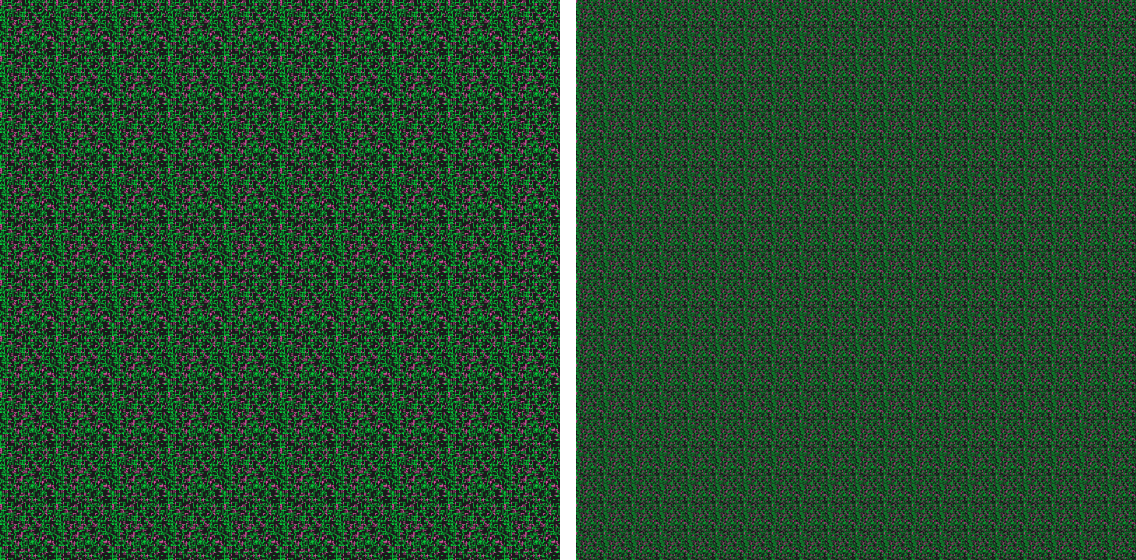
Left, the tile; right, the same tile 2 across and 2 down.
A three.js fragment shader for this texture:

```glsl
// Dense circuit-like weave: short green and pink traces on near-black.
// A small tile of square texels repeats over the plane; random links join
// lattice nodes, and each fragment averages the texels under its footprint.

varying vec2 vUv;

const float REPEATS = 10.0;       // tiles across the canvas
const float NODES = 40.0;         // lattice nodes across a tile
const float PATCHES = 5.0;        // soft colour patches across a tile
const float LINK_RIGHT = 0.22;    // mean chance of a horizontal link
const float LINK_UP = 0.29;       // mean chance of a vertical link
const float PINK_SHARE = 0.25;    // share of the traces that are pink
const vec2 RUN_RIGHT = vec2(4.0, 1.0);  // nodes sharing a horizontal run
const vec2 RUN_UP = vec2(1.0, 5.0);     // nodes sharing a vertical run
const vec3 GROUND = vec3(0.102, 0.098, 0.104);
const vec3 GREEN = vec3(0.0, 0.90, 0.23);
const vec3 PINK = vec3(0.96, 0.34, 0.70);

float hash(vec2 p, float salt) {
  return fract(sin(dot(p, vec2(12.9898, 78.233)) + salt * 37.719) * 43758.5453);
}

// Value noise that wraps with the tile, 0 to 1
float patchNoise(vec2 node, float salt) {
  vec2 p = node * PATCHES / NODES;
  vec2 i = floor(p);
  vec2 f = smoothstep(0.0, 1.0, p - i);
  vec2 a = mod(i, PATCHES);
  vec2 b = mod(i + 1.0, PATCHES);
  float low = mix(hash(a, salt), hash(vec2(b.x, a.y), salt), f.x);
  float high = mix(hash(vec2(a.x, b.y), salt), hash(b, salt), f.x);
  return mix(low, high, f.y);
}

// Links share a random strength along a run, which makes longer strokes
bool linked(vec2 node, vec2 run, float chance, float salt) {
  node = mod(node, NODES);
  float strength = 0.1 + 1.8 * hash(floor(node / run), salt + 1.0);
  return hash(node, salt) < chance * strength;
}

bool linkRight(vec2 node) { return linked(node, RUN_RIGHT, LINK_RIGHT, 1.0); }
bool linkUp(vec2 node) { return linked(node, RUN_UP, LINK_UP, 3.0); }

// Neighbouring nodes share a colour, and pink gathers in faint patches
vec3 traceColor(vec2 node) {
  float share = PINK_SHARE * (0.6 + 0.8 * patchNoise(node, 7.0));
  return hash(floor(node / 2.0), 8.0) < share ? PINK : GREEN;
}

// Even texels are nodes, odd ones the links between them
vec3 texelColor(vec2 texel) {
  vec2 t = mod(texel, 2.0 * NODES);
  vec2 node = floor(t / 2.0);
  vec2 odd = t - 2.0 * node;
  bool lit = false;
  if (odd.x > 0.5 && odd.y > 0.5) {
    lit = false;
  } else if (odd.x > 0.5) {
    lit = linkRight(node);
  } else if (odd.y > 0.5) {
    lit = linkUp(node);
  } else {
    lit = linkRight(node) || linkUp(node)
       || linkRight(node - vec2(1.0, 0.0)) || linkUp(node - vec2(0.0, 1.0));
  }
  return lit ? traceColor(node) : GROUND;
}

void main() {
  vec2 p = vUv * REPEATS * NODES * 2.0;
  vec2 footprint = clamp(fwidth(p), 0.001, 4.0);
  vec2 lower = p - 0.5 * footprint;
  vec2 upper = p + 0.5 * footprint;

  // Exact area average of the covered texels
  vec3 sum = vec3(0.0);
  float total = 0.0;
  for (int y = -2; y <= 2; y++) {
    for (int x = -2; x <= 2; x++) {
      vec2 texel = floor(p) + vec2(float(x), float(y));
      vec2 overlap = max(min(texel + 1.0, upper) - max(texel, lower), 0.0);
      float weight = overlap.x * overlap.y;
      if (weight > 0.0) {
        sum += weight * texelColor(texel);
        total += weight;
      }
    }
  }
  gl_FragColor = vec4(sum / total, 1.0);
}
```
